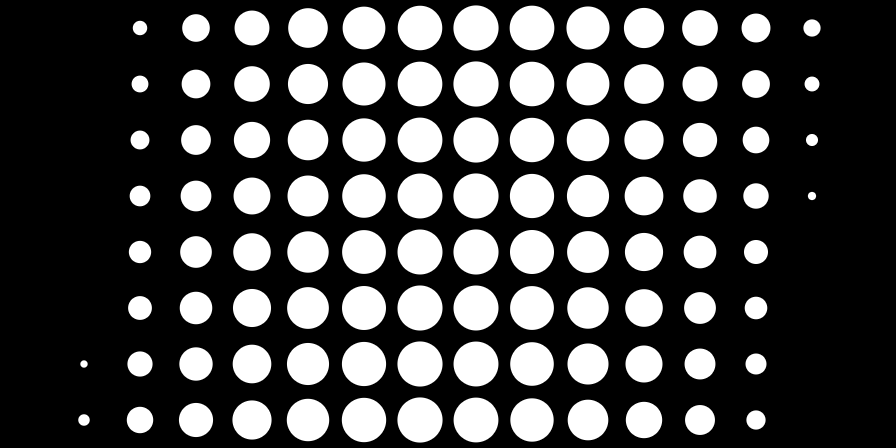
Write a Shadertoy shader that draws this pattern.

```glsl
// Halftone grid of white dots, sized by the round profile of a slightly tilted column.
const float ROWS = 8.0;            // dot rows over the canvas height
const float MAX_RADIUS = 0.403;    // largest dot radius, in cells
const float AXIS_X = 1.017;        // column axis at mid height, in canvas heights
const float AXIS_TILT = 0.125;     // sideways drift of the axis per unit of height
const float HALF_WIDTH = 0.801;    // half width of the column, in canvas heights
const vec3 BACKGROUND = vec3(0.0);
const vec3 DOT_COLOR = vec3(1.0);

// Semicircular profile: 1 on the axis, 0 at and beyond the column sides
float columnProfile(vec2 p) {
    float axis = AXIS_X + AXIS_TILT * (p.y - 0.5);
    float offset = (p.x - axis) / HALF_WIDTH;
    return sqrt(max(1.0 - offset * offset, 0.0));
}

void mainImage(out vec4 fragColor, in vec2 fragCoord) {
    // Square cells, counted from the lower left
    vec2 grid = fragCoord / iResolution.y * ROWS;
    vec2 center = floor(grid) + 0.5;

    // Each dot takes its size from the profile at its cell center
    float radius = MAX_RADIUS * columnProfile(center / ROWS);
    float edge = length(grid - center) - radius;

    // One-pixel soft edge; empty cells stay dark
    float pixel = ROWS / iResolution.y;
    float coverage = clamp(0.5 - edge / pixel, 0.0, 1.0) * step(0.001, radius);
    fragColor = vec4(mix(BACKGROUND, DOT_COLOR, coverage), 1.0);
}
```
